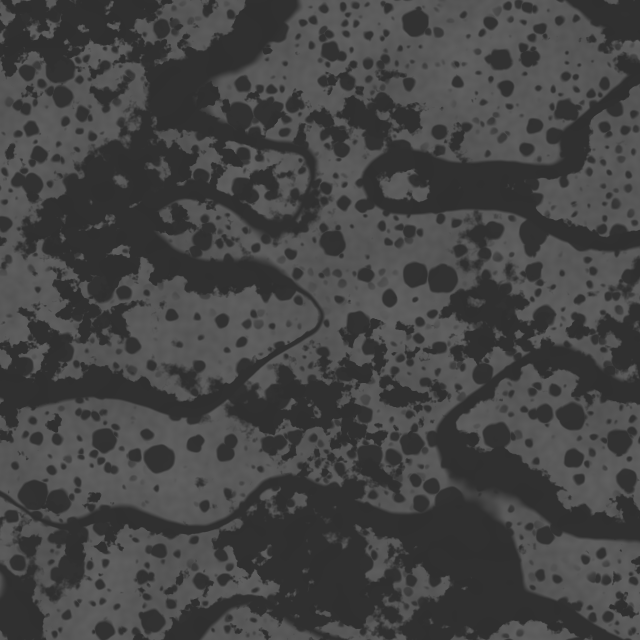
Give the GLSL for this texture, as a Shadertoy shader.

```glsl
// Weathered grey crust: ragged pale patches, pitted with pores and split by dark winding channels.

float hash(vec2 p) {
    vec3 q = fract(p.xyx * vec3(0.1031, 0.1030, 0.0973));
    q += dot(q, q.yzx + 33.33);
    return fract((q.x + q.y) * q.z);
}

vec2 gradient(vec2 cell) {
    float angle = 6.2832 * hash(cell + 71.0);
    return vec2(cos(angle), sin(angle));
}

float gradientNoise(vec2 p) {
    vec2 i = floor(p), f = p - i;
    vec2 u = f * f * f * (f * (f * 6.0 - 15.0) + 10.0);
    vec2 e = vec2(1.0, 0.0);
    float bottom = mix(dot(gradient(i), f), dot(gradient(i + e), f - e), u.x);
    float top = mix(dot(gradient(i + e.yx), f - e.yx), dot(gradient(i + 1.0), f - 1.0), u.x);
    return mix(bottom, top, u.y);
}

float fbm(vec2 p) {
    float sum = 0.0, amplitude = 1.0;
    for (int octave = 0; octave < 4; octave++) {
        sum += amplitude * gradientNoise(p);
        p = mat2(1.6, 1.2, -1.2, 1.6) * p + 17.3;
        amplitude *= 0.5;
    }
    return sum;
}

// Coverage of scattered round pits, one per grid cell
float pores(vec2 p, float cells) {
    vec2 home = floor(p * cells);
    float pit = 0.0;
    for (int y = -1; y <= 1; y++) {
        for (int x = -1; x <= 1; x++) {
            vec2 cell = home + vec2(x, y);
            vec2 jitter = vec2(hash(cell + 5.0), hash(cell + 43.0));
            vec2 centre = (cell + 0.2 + 0.6 * jitter) / cells;
            float size = hash(cell + cells);
            float radius = 0.34 * size * size / cells;
            float d = length(p - centre) - radius;
            pit = max(pit, (1.0 - smoothstep(-0.002, 0.003, d)) * smoothstep(0.3, 0.6, size));
        }
    }
    return pit;
}

void mainImage(out vec4 fragColor, in vec2 fragCoord) {
    vec2 p = fragCoord / iResolution.y + 3.0;
    float grain = fbm(p * 30.0);
    float rough = smoothstep(-0.25, 0.3, gradientNoise(p * 3.7 + 9.0));

    // Pale patches, stretched sideways, with edges from smooth to crumbly
    float patches = fbm(p * vec2(3.0, 4.2) + 2.0);
    float crust = smoothstep(-0.05, 0.12, patches + 0.24 + mix(0.3, 0.95, rough) * grain);

    // Winding channels: clean along one bank, frayed along the other
    vec2 bend = vec2(gradientNoise(p * 4.0 + 31.0), gradientNoise(p * 4.0 + 57.0));
    float course = gradientNoise(p * vec2(1.8, 5.0) + 0.6 * bend + 13.0);
    course += 0.012 * gradientNoise(p * 45.0);
    float fray = 0.14 * grain * smoothstep(0.0, 0.08, course);
    float width = 0.075 + 0.16 * gradientNoise(p * 3.0 + 23.0);
    float channel = 1.0 - smoothstep(-0.015, 0.02, abs(course) + fray - width);

    // Pits in three sizes, slightly out of round
    vec2 wobble = 0.005 * vec2(gradientNoise(p * 60.0), gradientNoise(p * 60.0 + 19.0));
    float pits = max(pores(p + wobble, 15.0), pores(p + wobble, 27.0));
    float pitted = smoothstep(-0.3, 0.1, gradientNoise(p * 5.0 + 41.0));
    pits = max(pits, pitted * pores(p + wobble, 46.0));

    float cover = crust * (1.0 - channel) * (1.0 - 0.95 * pits);
    float pale = 0.35 + 0.04 * gradientNoise(p * 9.0) + 0.025 * gradientNoise(p * 70.0);
    float dark = 0.187 + 0.006 * gradientNoise(p * 25.0);
    fragColor = vec4(vec3(mix(dark, pale, cover)), 1.0);
}
```
